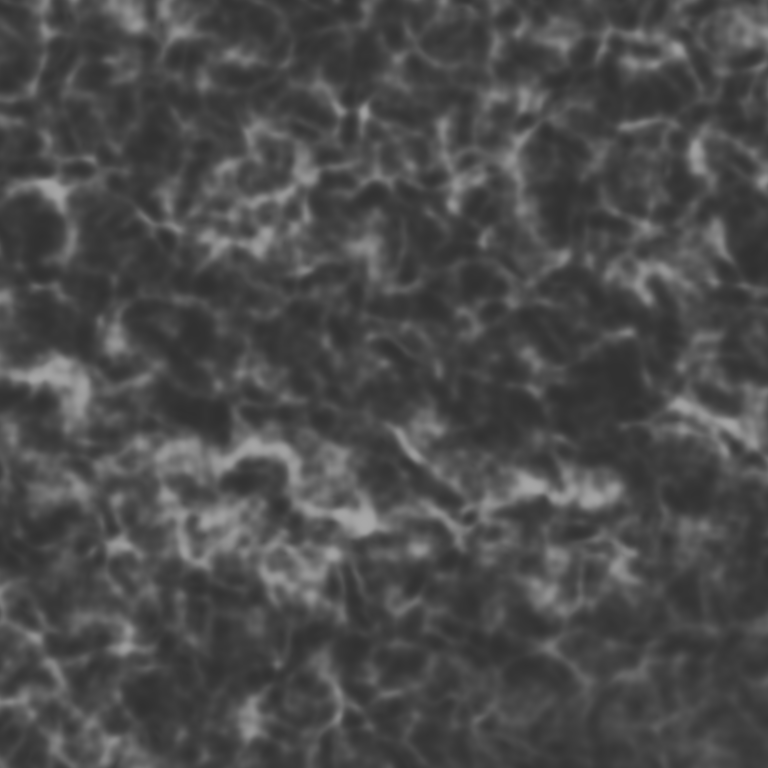
Give the GLSL for this texture, as a Shadertoy shader.

```glsl
// Grey spongy tissue: soft dark cells in a pale net, with slanted bright streaks and patches.

vec2 hash2(vec2 p) {
    vec3 q = fract(p.xyx * vec3(0.1031, 0.1030, 0.0973));
    q += dot(q, q.yzx + 33.33);
    return fract((q.xx + q.yz) * q.zy);
}

// Gradient noise scaled to about zero mean and unit deviation
float noise(vec2 p) {
    vec2 cell = floor(p), f = p - cell;
    vec2 w = f * f * (3.0 - 2.0 * f);
    vec4 corner;
    for (int i = 0; i < 4; i++) {
        vec2 o = vec2(i % 2, i / 2);
        float angle = 6.2832 * hash2(cell + o + 57.0).x;
        corner[i] = dot(vec2(cos(angle), sin(angle)), f - o);
    }
    return 4.7 * mix(mix(corner.x, corner.y, w.x), mix(corner.z, corner.w, w.x), w.y);
}

// Smoothed distance to scattered cell centres: low inside, high on the walls
float cellNet(vec2 p) {
    vec2 cell = floor(p), f = p - cell;
    float sum = 0.0;
    for (int y = -2; y <= 2; y++)
    for (int x = -2; x <= 2; x++) {
        vec2 o = vec2(x, y);
        sum += exp(-12.0 * length(o + hash2(cell + o + 91.0) - f));
    }
    return (-log(sum) / 12.0 - 0.41) / 0.165;
}

void mainImage(out vec4 fragColor, in vec2 fragCoord) {
    vec2 p = fragCoord / iResolution.y;

    // Bend the coordinates so that cells become irregular
    vec2 bend = vec2(noise(p * 13.0 + 3.0), noise(p * 13.0 + 41.0));
    vec2 q = p + 0.008 * bend;

    // Axes along and across the streaks, which fall to the right
    vec2 slant = vec2(dot(q, vec2(0.93, -0.37)), dot(q, vec2(0.37, 0.93)));

    // Streaks gather in a wavy middle band
    float offBand = (p.y - 0.48 + 0.05 * noise(p * 2.5 + 7.0)) / 0.24;
    float band = exp(-offBand * offBand);

    // Round cells outside the band, stretched ones inside
    float blend = 0.85 * band;
    float net = mix(cellNet(q * 25.0), cellNet(slant * vec2(15.0, 27.0) + 20.0), blend);
    net /= sqrt(blend * blend + (1.0 - blend) * (1.0 - blend));

    // Fine mottling, slanted streaks and broad patches
    float fine = 0.8 * noise(q * 34.0 + 11.0) + 0.6 * noise(p * 58.0 + 29.0);
    float streak = noise(slant * vec2(8.0, 19.0) + 5.0);
    float patches = 0.75 * noise(p * 4.5 + 17.0) + 0.65 * noise(slant * vec2(8.0, 11.0) + 63.0);

    // The lower right corner is calmer and darker
    float calm = smoothstep(0.35, 0.1, p.y) * smoothstep(0.4, 0.8, p.x);
    float level = (0.58 * net + 0.42 * fine) * (1.0 - 0.4 * calm)
                + mix(0.25, 0.5, band) * streak
                + mix(0.4, 0.65, band) * patches
                + 0.25 * (band - 0.5) - 0.2 * calm;

    // Skewed tone curve: many dark greys, few lights, soft upper limit
    float light = 0.095 * exp(0.73 * level);
    float grey = 0.18 + light / pow(1.0 + pow(light / 0.48, 3.0), 1.0 / 3.0);
    fragColor = vec4(vec3(grey), 1.0);
}
```
